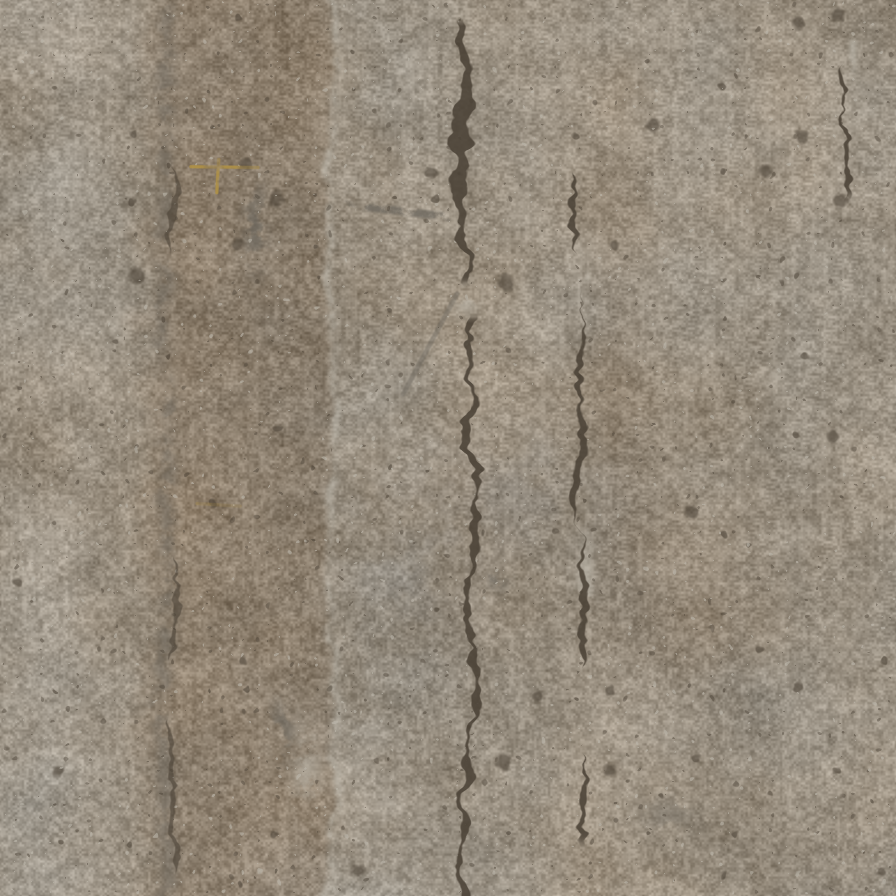
Reproduce this texture procedurally as a Shadertoy shader.

```glsl
// Weathered concrete wall with vertical stain bands, cracks, pits and faint chalk marks.
#define CONCRETE vec3(0.605, 0.566, 0.508)
#define BROWN_STAIN vec3(0.552, 0.497, 0.428)
#define PALE_WASH vec3(0.640, 0.610, 0.562)
#define CRACK_COLOR vec3(0.290, 0.255, 0.210)
#define SMUDGE_COLOR vec3(0.420, 0.400, 0.365)
#define LIME_COLOR vec3(0.740, 0.720, 0.675)
#define CHALK_COLOR vec3(0.690, 0.570, 0.270)
#define GRAIN 0.125
#define MOTTLE 0.20
#define CRACK_WIDTH 0.0040

float hash(vec2 p) {
    return fract(sin(dot(p, vec2(127.1, 311.7))) * 43758.5453);
}

float noise(vec2 p) {
    vec2 i = floor(p), f = fract(p);
    f = f * f * (3.0 - 2.0 * f);
    return mix(mix(hash(i), hash(i + vec2(1, 0)), f.x),
               mix(hash(i + vec2(0, 1)), hash(i + vec2(1, 1)), f.x), f.y);
}

float fbm(vec2 p) {
    float sum = 0.0, amp = 0.5;
    for (int i = 0; i < 5; i++) {
        sum += amp * noise(p);
        p = mat2(0.8, 0.6, -0.6, 0.8) * p * 2.03 + 7.3;
        amp *= 0.5;
    }
    return sum / 0.97;
}

// Sideways drift of a vertical line, from slow bends to small jags
float wander(float y, float seed) {
    return (noise(vec2(y * 9.0, seed)) - 0.5) * 0.014
         + (noise(vec2(y * 38.0, seed + 3.0)) - 0.5) * 0.013
         + (noise(vec2(y * 130.0, seed + 5.0)) - 0.5) * 0.006;
}

// Soft window that is 1 between lo and hi
float span(float v, float lo, float hi, float soft) {
    return smoothstep(lo - soft, lo + soft, v) * (1.0 - smoothstep(hi - soft, hi + soft, v));
}

// Soft elliptical patch
float blob(vec2 p, vec2 center, vec2 radius) {
    vec2 d = (p - center) / radius;
    return exp(-dot(d, d));
}

float stroke(vec2 p, vec2 a, vec2 b, float width) {
    vec2 ab = b - a;
    float t = clamp(dot(p - a, ab) / dot(ab, ab), 0.0, 1.0);
    return 1.0 - smoothstep(width * 0.4, width * 1.4, length(p - a - ab * t));
}

// Jagged vertical crack; gaps is the share of its length that is closed
float crack(vec2 p, float x, float width, float gaps, float seed) {
    float d = abs(p.x - x - wander(p.y, seed));
    float open = smoothstep(gaps - 0.12, gaps + 0.25, noise(vec2(p.y * 17.0, seed + 9.0)));
    float w = width * open * (0.4 + 1.1 * noise(vec2(p.y * 75.0, seed + 11.0)));
    w += (noise(p * 210.0) - 0.5) * 0.002 * open;
    return (1.0 - smoothstep(w - 0.0012, w + 0.0014, d)) * smoothstep(0.0, 0.2, open);
}

// Scattered irregular specks, one chance per grid cell
float specks(vec2 p, float cells, float density, float seed) {
    vec2 q = p * cells + (vec2(noise(p * 170.0), noise(p * 170.0 + 40.0)) - 0.5) * cells * 0.004;
    vec2 id = floor(q) + seed;
    vec2 center = 0.3 + 0.4 * vec2(hash(id + 1.7), hash(id + 4.1));
    float radius = mix(0.05, 0.22, pow(hash(id + 8.3), 2.0));
    float d = length((fract(q) - center) * vec2(1.0, 0.8 + 0.5 * hash(id + 6.2)));
    return step(hash(id), density) * (1.0 - smoothstep(radius * 0.6, radius * 1.3, d));
}

void mainImage(out vec4 fragColor, in vec2 fragCoord) {
    vec2 p = fragCoord / iResolution.xy;
    float cloud = fbm(p * 6.0 + 2.0), rough = fbm(p * 28.0 + 11.0);
    float broken = smoothstep(0.38, 0.62, fbm(p * 55.0 + 30.0));

    // Stain bands and broad washes
    float seam = p.x - 0.186 - wander(p.y, 21.0);
    float ledge = p.x - 0.367 - wander(p.y, 33.0) * 0.7;
    float band = smoothstep(-0.045, 0.01, seam + (rough - 0.5) * 0.06)
               * (1.0 - smoothstep(-0.006, 0.006, ledge));
    vec3 color = mix(CONCRETE, BROWN_STAIN, band * (0.75 + 0.5 * (cloud - 0.3)));
    float wash = exp(-pow((p.x - 0.06) / 0.055, 2.0)) * smoothstep(0.3, 0.7, cloud + 0.1);
    color = mix(color, PALE_WASH, wash * 0.75);
    color = mix(color, PALE_WASH, 0.4 * span(ledge, 0.0, 0.10, 0.025) * smoothstep(0.3, 0.65, rough));
    float warm = blob(p, vec2(0.77, 0.32), vec2(0.10, 0.12)) + blob(p, vec2(0.69, 0.58), vec2(0.04, 0.25));
    color = mix(color, BROWN_STAIN, 0.45 * warm);
    float cool = blob(p, vec2(0.58, 0.45), vec2(0.10, 0.07)) + blob(p, vec2(0.47, 0.36), vec2(0.07, 0.09));
    color = mix(color, vec3(0.52, 0.495, 0.46), 0.5 * cool * smoothstep(0.25, 0.65, rough));

    // Cloudy mottling and fine sandy grain
    color += MOTTLE * ((cloud - 0.5) * 0.5 + (rough - 0.5) * 0.65);
    color += vec3(0.008, 0.0, -0.008) * (fbm(p * 9.0 + 50.0) - 0.5) * 4.0;
    float grain = noise(p * 175.0) + noise(p * 390.0 + 60.0) - 1.0;
    color += GRAIN * grain;

    // Dirty seam and pale chipped ledge
    float dirt = exp(-pow(seam / 0.011, 2.0)) * (0.3 + 0.7 * broken);
    color = mix(color, SMUDGE_COLOR, dirt * 0.48);
    float chip = exp(-pow((ledge - 0.003) / 0.005, 2.0)) * (0.25 + 0.75 * broken);
    color = mix(color, LIME_COLOR, chip * 0.5);

    // Smudges, scrapes and lime residue
    float smudge = blob(p, vec2(0.285, 0.745), vec2(0.014, 0.05)) + blob(p, vec2(0.315, 0.185), vec2(0.014, 0.03))
                 + blob(p, vec2(0.555, 0.355), vec2(0.014)) + 0.6 * blob(p, vec2(0.745, 0.09), vec2(0.03, 0.02));
    smudge += stroke(p, vec2(0.385, 0.772), vec2(0.50, 0.758), 0.005);
    color = mix(color, SMUDGE_COLOR, clamp(smudge, 0.0, 1.0) * broken * 0.75);
    color = mix(color, SMUDGE_COLOR, 0.45 * stroke(p, vec2(0.51, 0.672), vec2(0.45, 0.56), 0.003));
    float lime = blob(p, vec2(0.342, 0.14), vec2(0.017, 0.045)) + blob(p, vec2(0.654, 0.35), vec2(0.009, 0.06))
               + blob(p, vec2(0.656, 0.67), vec2(0.006, 0.03)) + blob(p, vec2(0.952, 0.95), vec2(0.005, 0.04))
               + blob(p, vec2(0.52, 0.665), vec2(0.014, 0.02)) + stroke(p, vec2(0.73, 0.592), vec2(0.76, 0.589), 0.002);
    color = mix(color, LIME_COLOR, clamp(lime, 0.0, 1.0) * broken * 0.6);

    // Pits and light grit
    float pits = max(specks(p, 24.0, 0.16, 3.0) * 0.75, specks(p, 75.0, 0.22, 17.0) * 0.6);
    color = mix(color, CRACK_COLOR, pits * 0.75);
    color = mix(color, LIME_COLOR, specks(p, 95.0, 0.18, 41.0) * 0.6);

    // Cracks, the widest one swelling near its top
    float swell = exp(-pow((p.y - 0.85) / 0.055, 2.0));
    float cracks = crack(p, 0.522, CRACK_WIDTH * (1.0 + 1.8 * swell), 0.10 - 0.3 * swell, 2.0)
                 * (1.0 - span(p.y, 0.645, 0.685, 0.006)) * (1.0 - smoothstep(0.97, 0.98, p.y));
    cracks = max(cracks, crack(p, 0.649, CRACK_WIDTH * 0.75, 0.42, 47.0) * span(p.y, 0.06, 0.89, 0.01));
    cracks = max(cracks, crack(p, 0.943, CRACK_WIDTH * 0.7, 0.35, 71.0) * span(p.y, 0.78, 0.96, 0.01));
    cracks = max(cracks, 0.7 * crack(p, 0.194, CRACK_WIDTH * 0.8, 0.55, 21.0));
    color = mix(color, CRACK_COLOR, cracks * 0.88);

    // Yellow chalk crosses
    float chalk = max(stroke(p, vec2(0.213, 0.814), vec2(0.288, 0.813), 0.002),
                      stroke(p, vec2(0.244, 0.822), vec2(0.242, 0.785), 0.002));
    chalk = max(chalk, 0.4 * stroke(p, vec2(0.22, 0.438), vec2(0.268, 0.435), 0.002));
    color = mix(color, CHALK_COLOR, chalk * (0.4 + 0.5 * broken));

    fragColor = vec4(clamp(color, 0.0, 1.0), 1.0);
}
```
